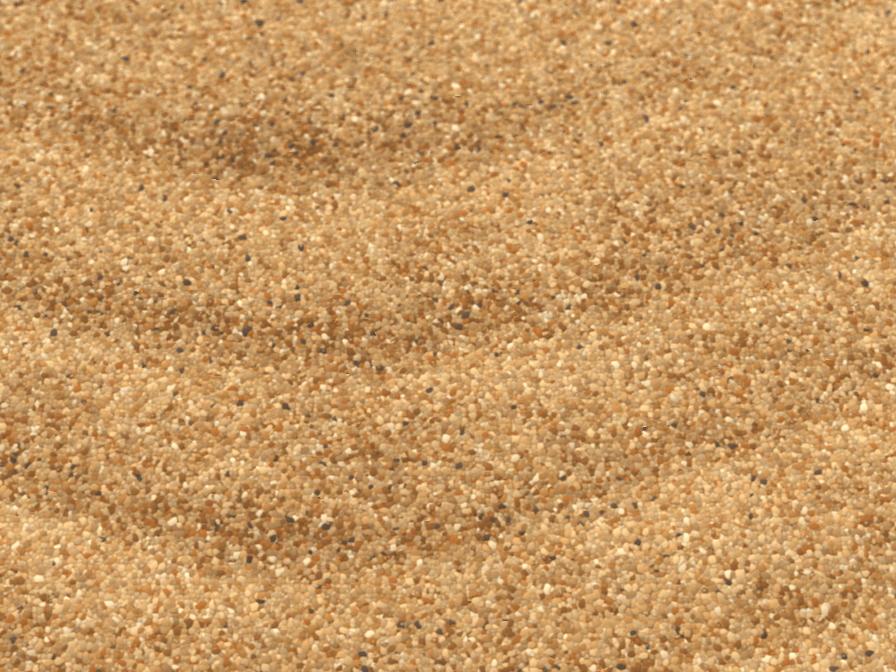
Reproduce this texture procedurally as a WebGL 2 fragment shader.

```glsl
#version 300 es
precision highp float;
// Rippled dry sand: coarse cellular grains lie scattered over a finer bed, each
// with a palette colour, a lit side and a faint gap. Curved asymmetric ripples
// shift the colour mix, and a spiral of samples softens edges and the far end.
#define GRAINS 90.0
#define BED_FINENESS 1.45
#define RIPPLE_PERIOD 0.29
#define RIPPLE_BEND 0.34
#define TONE_SHIFT 0.17
#define CONTRAST 1.0
#define GAP_DARKNESS 0.83
#define FAR_BLUR 0.0034
#define NEAR_BLUR 0.0019
#define SAMPLES 14
#define TAU 6.28319

uniform vec2 u_resolution;
out vec4 fragColor;

// Grain colours from dark to light, with the cumulative share of each.
const vec3 PALETTE[6] = vec3[6](
    vec3(0.58, 0.38, 0.20), vec3(0.72, 0.50, 0.27), vec3(0.70, 0.53, 0.34),
    vec3(0.80, 0.61, 0.38), vec3(0.80, 0.64, 0.44), vec3(0.87, 0.71, 0.49));
const float SHARE[5] = float[5](0.07, 0.21, 0.35, 0.63, 0.79);
const vec3 MEAN = vec3(0.79, 0.61, 0.385);
const vec3 RUST = vec3(0.69, 0.42, 0.19);
const vec3 SLATE = vec3(0.38, 0.31, 0.25);
const vec3 QUARTZ = vec3(0.93, 0.82, 0.64);

vec3 hash3(vec2 p) {
    vec3 q = fract(vec3(p.xyx) * vec3(0.1031, 0.1030, 0.0973));
    q += dot(q, q.yxz + 33.33);
    return fract((q.xxy + q.yzz) * q.zyx);
}

// Layered, turned sines: soft irregular patches in about -1..1.
float patches(vec2 p) {
    float sum = 0.0, weight = 0.5;
    for (int i = 0; i < 5; i++) {
        p = mat2(0.8, 0.6, -0.6, 0.8) * p * 1.7 + 1.3;
        p += 0.6 * sin(p.yx * 0.7);
        sum += weight * sin(p.x) * sin(p.y);
        weight *= 0.72;
    }
    return sum;
}

// Light crests with a dark trough just above each, bowed upward at the sides.
float rippleTone(vec2 p) {
    float bow = RIPPLE_BEND * pow(abs(p.x - 0.48) + 0.02, 1.5);
    float height = p.y - bow - 0.07 + 0.02 * patches(p * vec2(2.0, 3.0));
    float phase = TAU * height / RIPPLE_PERIOD;
    float wave = 0.65 * cos(phase + 0.2) + 0.35 * sin(2.0 * phase);
    float strength = 1.0 - 0.45 * smoothstep(0.75, 1.3, p.x);
    strength *= 1.0 - 0.6 * smoothstep(0.7, 1.0, p.y);
    float broad = 0.3 * smoothstep(0.6, 1.2, p.x) + 0.25 * smoothstep(0.7, 1.0, p.y);
    return wave * strength * 0.8 + broad - 0.12
        + 0.5 * patches(p * vec2(3.5, 8.0) + 4.0);
}

vec3 grainColour(vec2 id, float tone) {
    vec3 pick = hash3(id + 71.7);
    float rank = pick.x + TONE_SHIFT * tone;
    vec3 colour = PALETTE[0];
    for (int i = 0; i < 5; i++) {
        if (rank > SHARE[i]) colour = PALETTE[i + 1];
    }
    colour = MEAN + (colour - MEAN) * CONTRAST;
    float shadow = max(-tone, 0.0);
    if (pick.y < 0.04 + 0.03 * shadow) colour = RUST;
    if (pick.y > 0.992 - 0.025 * shadow) colour = SLATE;
    if (abs(pick.y - 0.5) < 0.02) colour = QUARTZ;
    return colour * (0.93 + 0.14 * pick.z);
}

// Nearest stretched cell of one layer: colour, and in w how solid the grain is.
vec4 grainLayer(vec2 q, float tone) {
    vec2 cell = floor(q), nearestId = cell, nearestOffset = vec2(0.0);
    float first = 9.0, second = 9.0;
    for (int y = -1; y <= 1; y++) {
        for (int x = -1; x <= 1; x++) {
            vec2 id = cell + vec2(x, y);
            vec3 h = hash3(id);
            vec2 offset = q - id - 0.5 - 0.85 * (h.xy - 0.5);
            float angle = h.z * TAU, c = cos(angle), s = sin(angle);
            vec2 turned = mat2(c, -s, s, c) * offset * vec2(0.85, 1.2);
            float d = length(turned) - 0.3 * fract(h.z * 17.0 + h.x);
            if (d < first) {
                second = first;
                first = d;
                nearestId = id;
                nearestOffset = offset;
            } else {
                second = min(second, d);
            }
        }
    }
    vec3 trait = hash3(nearestId + 19.3);
    float body = smoothstep(0.0, 0.34, second - first);
    float gap = mix(GAP_DARKNESS, 1.0, 0.7 * trait.x);
    float lit = 1.0 + 0.2 * dot(nearestOffset, vec2(-0.4, 0.9));
    vec3 colour = grainColour(nearestId, tone) * lit * mix(gap, 1.06, body);
    // Sparse sun glints on the upper side of a grain.
    float glint = step(0.94, trait.y);
    glint *= 1.0 - smoothstep(0.08, 0.3, length(nearestOffset - vec2(-0.08, 0.15)));
    colour = mix(colour, vec3(1.0, 0.93, 0.78), 0.55 * glint);
    // Only some coarse grains are present, rounded off at their rim.
    float solid = step(0.45, trait.z) * smoothstep(0.02, 0.12, second - first);
    return vec4(colour, solid * (1.0 - smoothstep(0.34, 0.46, first)));
}

vec3 sand(vec2 p, float tone) {
    float depth = 1.0 + 0.22 * p.y;
    vec2 q = vec2(p.x - 0.667, p.y) * depth * GRAINS + 200.0;
    vec3 bed = grainLayer(q * BED_FINENESS + 37.4, tone).rgb;
    vec4 coarse = grainLayer(q, tone);
    return mix(bed, coarse.rgb, coarse.w);
}

void main() {
    vec2 p = gl_FragCoord.xy / u_resolution.y;
    float tone = clamp(rippleTone(p), -1.4, 1.2);
    float blur = mix(NEAR_BLUR, FAR_BLUR, smoothstep(0.5, 1.05, p.y));
    float radius = max(blur, 0.55 / u_resolution.y);
    vec3 colour = vec3(0.0);
    for (int i = 0; i < SAMPLES; i++) {
        float a = float(i) * 2.4;
        float r = radius * sqrt((float(i) + 0.5) / float(SAMPLES));
        colour += sand(p + r * vec2(cos(a), sin(a)), tone);
    }
    colour *= (1.0 + 0.055 * tone) / float(SAMPLES);
    fragColor = vec4(clamp(colour, 0.0, 1.0), 1.0);
}
```
